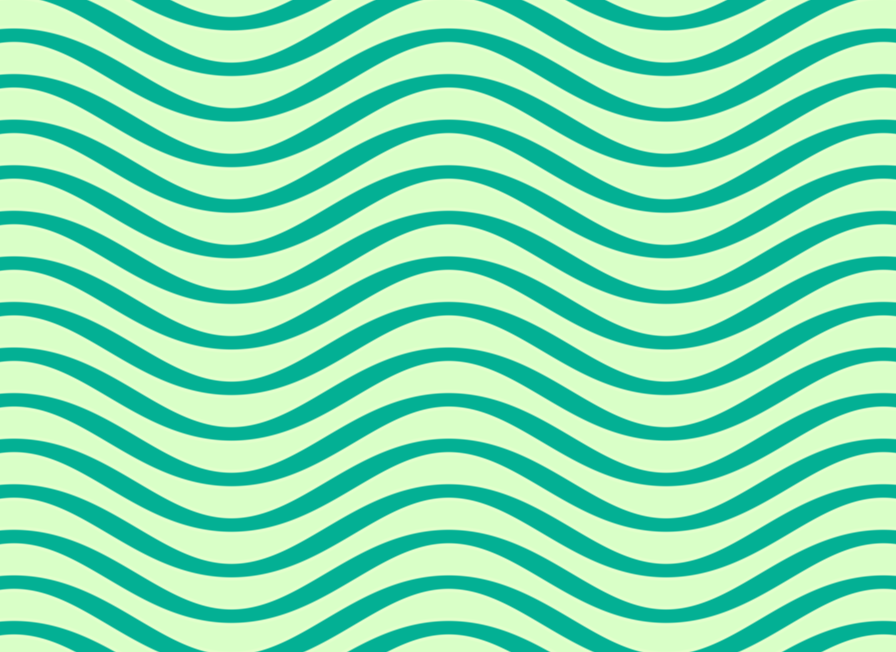
Write a Shadertoy shader that draws this pattern.

```glsl
// Lengths are fractions of the canvas height
#define WAVELENGTH 0.6667
#define AMPLITUDE 0.0611
#define SPACING 0.0699
#define CREST vec2(0.0215, 0.9460)
#define THIN 0.0206
#define THICK 0.0346
#define SOFTNESS 0.0018
#define HALO 0.0070
#define TEAL vec3(0.01, 0.69, 0.58)
#define MINT vec3(0.85, 1.00, 0.78)
#define PALE_MINT vec3(0.89, 1.00, 0.80)

const float TAU = 6.2831853;

// Signed distance to the nearest wavy band, negative inside
float waveBands(vec2 p) {
    float phase = TAU * (p.x - CREST.x) / WAVELENGTH;
    float s = sin(phase);
    float centre = CREST.y + AMPLITUDE * (cos(phase) - 1.0);
    float slope = -AMPLITUDE * TAU / WAVELENGTH * s;

    // Repeat vertically around each band's centre line
    float offset = (fract((p.y - centre) / SPACING + 0.5) - 0.5) * SPACING;

    // Bands swell on the slopes and narrow at crests and troughs
    float halfWidth = 0.5 * mix(THIN, THICK, s * s);
    return (abs(offset) - halfWidth) / sqrt(1.0 + slope * slope);
}

void mainImage(out vec4 fragColor, in vec2 fragCoord) {
    vec2 p = fragCoord / iResolution.y;
    float d = waveBands(p);
    float edge = max(SOFTNESS, 0.75 / iResolution.y);

    // Pale rim beside each band, fading into the ground
    float rim = 1.0 - smoothstep(0.4 * HALO, HALO, d);
    vec3 ground = mix(MINT, PALE_MINT, rim);

    vec3 color = mix(TEAL, ground, smoothstep(-edge, edge, d));
    fragColor = vec4(color, 1.0);
}
```
